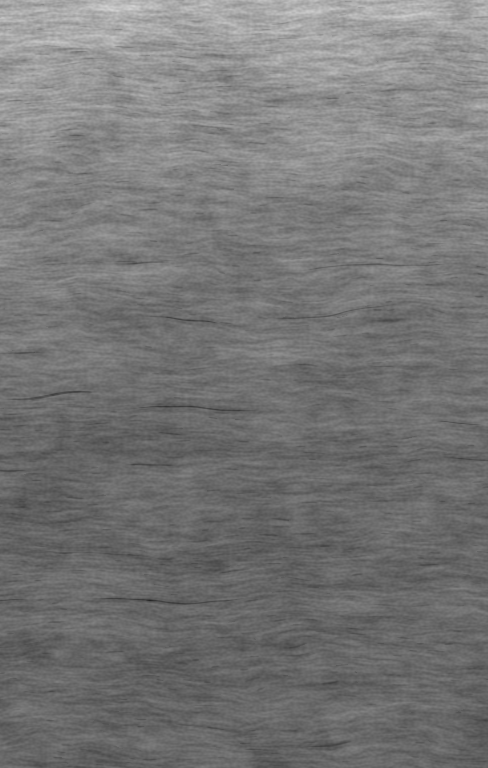
Give the GLSL for this texture, as a Shadertoy shader.

```glsl
// Grey weathered wood veneer: horizontal grain, dark pores, thin cracks, light from above.

const float SHADE_BOTTOM = 0.398;   // grey at the lower edge
const float SHADE_RISE = 0.275;     // extra light at the upper edge
const float LIGHT_FALLOFF = 3.0;
const float EDGE_GLOW = 0.06;
const float WARP = 0.022;           // waviness of the grain
const float BLOTCH_DEPTH = 0.055;
const float BAND_DEPTH = 0.055;
const float STREAK_DEPTH = 0.075;
const float FIBRE_DEPTH = 0.085;
const float SPECK_DEPTH = 0.055;
const float PORE_DEPTH = 0.085;
const float CRACK_DEPTH = 0.15;
const vec2 PORE_CELL = vec2(0.046, 0.0085);
const vec2 DASH_CELL = vec2(0.09, 0.021);
const vec2 CRACK_CELL = vec2(0.29, 0.062);
const vec2 SPLIT_CENTER = vec2(0.065, 0.485);
const float SPLIT_HALF_LENGTH = 0.07;

vec2 hash2(vec2 p) {
    vec3 q = fract(vec3(p.xyx) * vec3(0.1031, 0.1030, 0.0973));
    q += dot(q, q.yzx + 33.33);
    return fract((q.xx + q.yz) * q.zy);
}

float cornerSlope(vec2 cell, vec2 corner, vec2 f) {
    float angle = 6.2832 * hash2(cell + corner).x;
    return dot(vec2(cos(angle), sin(angle)), f - corner);
}

float gradientNoise(vec2 p) {
    vec2 i = floor(p), f = fract(p);
    vec2 u = f * f * f * (f * (f * 6.0 - 15.0) + 10.0);
    float low = mix(cornerSlope(i, vec2(0, 0), f), cornerSlope(i, vec2(1, 0), f), u.x);
    float high = mix(cornerSlope(i, vec2(0, 1), f), cornerSlope(i, vec2(1, 1), f), u.x);
    return mix(low, high, u.y);
}

float fbm(vec2 p) {
    float sum = 0.0, amplitude = 1.0;
    for (int i = 0; i < 4; i++) {
        sum += amplitude * gradientNoise(p);
        p = mat2(1.6, 1.2, -1.2, 1.6) * p + 17.3;
        amplitude *= 0.5;
    }
    return sum;
}

// Coverage of a thin lens that tapers to both ends.
float lens(vec2 d, float halfLength, float halfWidth, float blur) {
    float t = d.x / halfLength;
    float width = halfWidth * (1.0 - t * t);
    return smoothstep(blur, -blur, abs(d.y) - width) * smoothstep(1.0, 0.6, abs(t));
}

// One randomly placed lens per cell, with rows shifted against each other.
float scatteredLenses(vec2 p, vec2 cell, float density, float halfWidth, float blur, float seed) {
    vec2 g = p / cell + seed;
    g.x += 37.0 * hash2(vec2(floor(g.y), seed)).x;
    vec2 id = floor(g);
    vec2 place = hash2(id + seed);
    vec2 kind = hash2(id + seed + 71.7);
    float halfLength = mix(0.12, 0.42, kind.x * kind.x);
    vec2 center = vec2(mix(halfLength, 1.0 - halfLength, place.x), mix(0.3, 0.7, place.y));
    vec2 d = (fract(g) - center) * cell;
    d.y += d.x * 0.09 * (place.x - 0.5);
    float strength = mix(0.35, 1.0, fract(kind.y * 23.0));
    return step(kind.y, density) * strength * lens(d, halfLength * cell.x, halfWidth, blur);
}

void mainImage(out vec4 fragColor, in vec2 fragCoord) {
    vec2 p = fragCoord / iResolution.y;
    float aspect = iResolution.x / iResolution.y;
    float blur = max(0.8 / iResolution.y, 0.0009);

    // Grain coordinates bent by slow waves
    vec2 g = p;
    g.y += WARP * fbm(p * vec2(3.2, 4.5) + 5.1);
    g.y += 0.004 * gradientNoise(p * vec2(14.0, 22.0));

    // Light from above, with pale patches on both sides
    float light = SHADE_BOTTOM + SHADE_RISE * pow(p.y, LIGHT_FALLOFF);
    float side = min(p.x, aspect - p.x);
    float patches = smoothstep(-0.1, 0.5, gradientNoise(vec2(p.x * 2.0, p.y * 7.0) + 2.6));
    light += EDGE_GLOW * exp(-side * 16.0) * (0.25 + patches) * smoothstep(0.3, 0.95, p.y);

    // Cloudy stains and broad bands, darker than light
    float blotch = fbm(g * vec2(6.0, 8.5) + 11.0);
    float figure = fbm(mat2(0.8, 0.6, -0.6, 0.8) * p * vec2(9.0, 13.0) + 31.0);
    float band = fbm(g * vec2(3.5, 30.0) + 43.0);
    float tone = BLOTCH_DEPTH * blotch - 0.06 * smoothstep(0.2, 0.8, figure);
    tone += BAND_DEPTH * band;

    // Fine streaks, fibres and specks
    tone += STREAK_DEPTH * gradientNoise(g * vec2(13.0, 105.0) + 3.7);
    tone += FIBRE_DEPTH * gradientNoise(g * vec2(42.0, 235.0) + 8.3);
    tone += SPECK_DEPTH * gradientNoise(p * vec2(190.0, 300.0) + 0.4);

    // Pores gather where the wood is dark
    float crowd = mix(0.65, 0.25, smoothstep(-0.4, 0.4, blotch + band));
    float pores = scatteredLenses(g, PORE_CELL, crowd, 0.0009, blur, 3.0);
    pores += 0.8 * scatteredLenses(g, DASH_CELL, crowd, 0.0013, blur * 1.5, 19.0);
    tone -= PORE_DEPTH * pores;

    // Long cracks, each in a soft dark halo
    float cracks = scatteredLenses(g, CRACK_CELL, 0.42, 0.0010, blur, 7.0);
    float halo = scatteredLenses(g, CRACK_CELL, 0.42, 0.0030, 0.006, 7.0);
    vec2 toSplit = p - SPLIT_CENTER;
    toSplit.y -= 0.09 * toSplit.x + 0.002 * sin(toSplit.x * 60.0);
    cracks += 1.2 * lens(toSplit, SPLIT_HALF_LENGTH, 0.0016, blur);
    tone -= CRACK_DEPTH * cracks + 0.05 * halo;

    // Brighter wood shows more contrast
    float shade = light + tone * mix(0.85, 1.3, smoothstep(0.4, 0.7, light));
    fragColor = vec4(vec3(clamp(shade, 0.0, 1.0)), 1.0);
}
```
